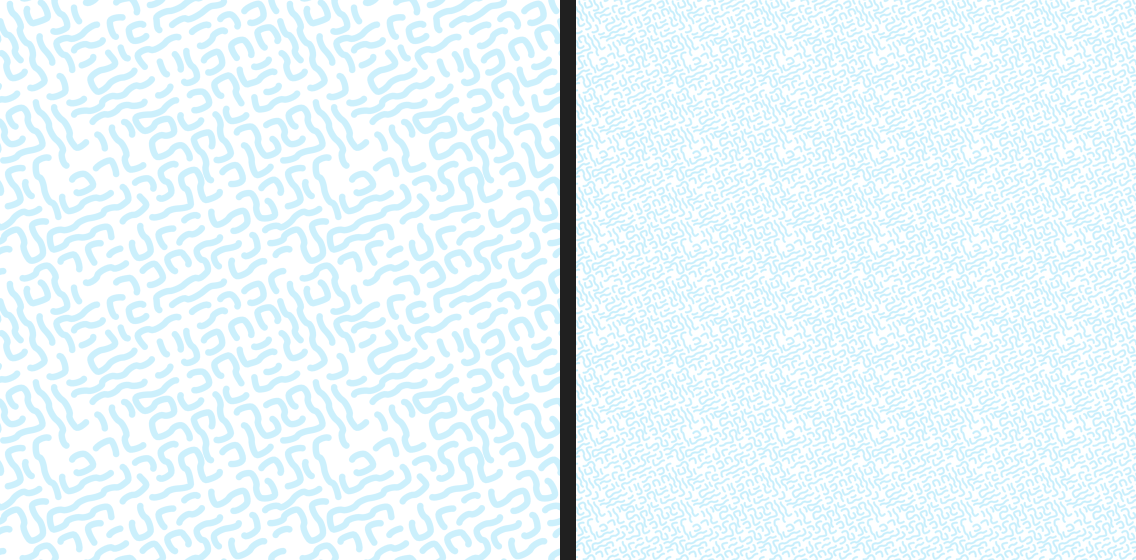
Left: one tile. Right: repeated 3 by 3.
A WebGL 2 fragment shader for this pattern:

```glsl
#version 300 es
precision highp float;
precision highp int;

uniform vec2 u_resolution;
out vec4 outColor;

const vec3 PAPER = vec3(1.0);
const vec3 INK = vec3(0.80, 0.94, 0.99);
const float REPEATS = 2.0;      // tiles across and down
const float HALF_WIDTH = 0.16;  // stroke half width, in cells
const float JITTER = 0.17;      // wander of the lattice corners, in cells
const float SWING = 0.5;        // turn of a stroke at a cell edge, in radians
const float HANDLE = 0.17;      // curve handle length, in cells
const int SEGMENTS = 7;         // straight pieces per curve

// Tilted lattice: one tile step is (LAT_A, LAT_B) cells.
const int LAT_A = 13;
const int LAT_B = 5;
const int CELLS = LAT_A * LAT_A + LAT_B * LAT_B;
const int WRAP = 119;           // WRAP * LAT_A + LAT_B is a multiple of CELLS

// Integer hash that repeats with the tile, 0 to 1.
float random(ivec2 p, int salt) {
    int id = (WRAP * p.x + p.y) % CELLS;
    id = (id + CELLS) % CELLS;
    uint n = uint(id + CELLS * salt) * 747796405u + 2891336453u;
    n = ((n >> ((n >> 28u) + 4u)) ^ n) * 277803737u;
    n = (n >> 22u) ^ n;
    return float(n & 65535u) / 65536.0;
}

vec2 cornerPoint(ivec2 v) {
    vec2 offset = vec2(random(v, 1), random(v, 2)) * 2.0 - 1.0;
    return vec2(v) + JITTER * offset;
}

// Crossing point of a cell edge (xy) and the stroke direction there (zw).
vec4 gate(ivec2 v, ivec2 along) {
    vec2 a = cornerPoint(v);
    vec2 b = cornerPoint(v + along);
    vec2 edge = normalize(b - a);
    float turn = SWING * (random(v, 3 + along.y) * 2.0 - 1.0);
    vec2 normal = vec2(-edge.y, edge.x);
    return vec4(0.5 * (a + b), normal * cos(turn) - edge * sin(turn));
}

float segmentDistance(vec2 p, vec2 a, vec2 b) {
    vec2 pa = p - a;
    vec2 ba = b - a;
    float t = clamp(dot(pa, ba) / max(dot(ba, ba), 1e-6), 0.0, 1.0);
    return length(pa - ba * t);
}

float cubicDistance(vec2 p, vec2 a, vec2 b, vec2 c, vec2 d) {
    float nearest = 9.0;
    vec2 previous = a;
    for (int i = 1; i <= SEGMENTS; i++) {
        float t = float(i) / float(SEGMENTS);
        float s = 1.0 - t;
        vec2 point = s * s * (s * a + 3.0 * t * b) + t * t * (3.0 * s * c + t * d);
        nearest = min(nearest, segmentDistance(p, previous, point));
        previous = point;
    }
    return nearest;
}

// Two arcs per cell, each turning about one of two opposite corners.
float cellDistance(vec2 p, ivec2 cell) {
    float nearest = 9.0;
    int flip = random(cell, 5) < 0.5 ? 0 : 1;
    for (int row = 0; row < 2; row++) {
        int column = row == 0 ? flip : 1 - flip;
        // Every corner leaves one quadrant open, which breaks the lines.
        int openQuadrant = int(random(cell + ivec2(column, row), 6) * 4.0);
        if (openQuadrant == column + 2 * row) continue;

        vec4 level = gate(cell + ivec2(0, row), ivec2(1, 0));
        vec4 upright = gate(cell + ivec2(column, 0), ivec2(0, 1));
        vec2 levelIn = level.zw * (row == 0 ? HANDLE : -HANDLE);
        vec2 uprightIn = upright.zw * (column == 0 ? -HANDLE : HANDLE);
        nearest = min(nearest, cubicDistance(p, level.xy, level.xy + levelIn,
                                             upright.xy + uprightIn, upright.xy));
    }
    return nearest;
}

void main() {
    vec2 uv = gl_FragCoord.xy / u_resolution * REPEATS;
    float a = float(LAT_A);
    float b = float(LAT_B);
    vec2 p = vec2(a * uv.x - b * uv.y, b * uv.x + a * uv.y);
    ivec2 home = ivec2(floor(p));

    float nearest = 9.0;
    for (int y = -1; y <= 1; y++) {
        for (int x = -1; x <= 1; x++) {
            nearest = min(nearest, cellDistance(p, home + ivec2(x, y)));
        }
    }

    // Edge softened over about one pixel.
    float pixel = REPEATS * sqrt(float(CELLS)) / min(u_resolution.x, u_resolution.y);
    float ink = 1.0 - smoothstep(-0.7 * pixel, 0.7 * pixel, nearest - HALF_WIDTH);
    outColor = vec4(mix(PAPER, INK, ink), 1.0);
}
```
